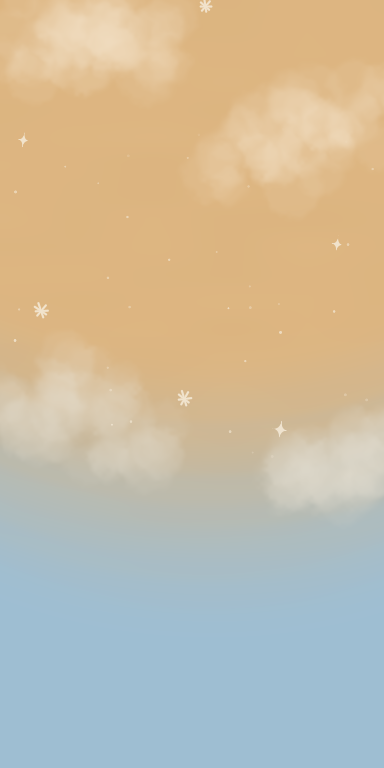
Give the GLSL for this background, as a Shadertoy shader.

```glsl
// A soft evening sky: tan fading to blue along a shallow bowl-shaped curve,
// four clouds built from translucent hashed puffs, hand-drawn stars and
// a scatter of tiny specks. Units: width is 1, height is 2, origin lower left.

float hash(vec2 p) {
    return fract(sin(dot(p, vec2(127.1, 311.7))) * 43758.5453);
}

float noise(vec2 p) {
    vec2 i = floor(p), f = fract(p);
    f = f * f * (3.0 - 2.0 * f);
    return mix(mix(hash(i), hash(i + vec2(1, 0)), f.x),
               mix(hash(i + vec2(0, 1)), hash(i + vec2(1, 1)), f.x), f.y);
}

mat2 rotate(float a) {
    return mat2(cos(a), sin(a), -sin(a), cos(a));
}

float segment(vec2 p, vec2 a, vec2 b) {
    vec2 d = b - a;
    return length(p - a - d * clamp(dot(p - a, d) / dot(d, d), 0.0, 1.0));
}

// Opacity of overlapping puffs scattered in a tilted ellipse
float cloud(vec2 p, vec2 center, vec2 spread, float tilt, float seed) {
    vec2 q = p - center;
    if (length(q) > spread.x + 0.16) return 0.0;
    q += 0.018 * (vec2(noise(p * 32.0), noise(p * 32.0 + 50.0)) - 0.5);
    q += 0.008 * (noise(p * 85.0) - 0.5);
    float clear = 1.0;
    for (int i = 0; i < 48; i++) {
        vec2 id = vec2(float(i), seed);
        float angle = 6.2832 * hash(id);
        float reach = pow(hash(id + 17.3), 0.65);
        vec2 puff = rotate(tilt) * (spread * reach * vec2(cos(angle), sin(angle)));
        float radius = mix(0.045, 0.085, hash(id + 41.9));
        float body = 1.0 - smoothstep(radius - 0.022, radius + 0.006, length(q - puff));
        clear *= 1.0 - mix(0.14, 0.10, reach) * body;
    }
    return 1.0 - clear;
}

// Thin crossed strokes of uneven length
float asterisk(vec2 p, float size, float seed, float px) {
    float d = 1.0;
    for (int i = 0; i < 4; i++) {
        float k = float(i);
        float a = k * 0.785 + 0.35 * hash(vec2(k, seed));
        vec2 tip = size * mix(0.7, 1.1, hash(vec2(seed, k))) * vec2(cos(a), sin(a));
        d = min(d, segment(p, -tip * 0.8, tip));
    }
    return 1.0 - smoothstep(0.001, 0.002 + px, d);
}

// Four-pointed star with concave sides
float sparkle(vec2 p, float size, float px) {
    vec2 q = sqrt(abs(p * vec2(1.2, 0.85)) / size);
    float d = (q.x + q.y - 1.0) * size;
    return 1.0 - smoothstep(-px, px, d);
}

// Sparse specks, one candidate in each grid cell
float specks(vec2 p, float px) {
    vec2 id = floor(p * 13.0);
    vec2 spot = 0.2 + 0.6 * vec2(hash(id + 3.1), hash(id + 8.7));
    float d = length(fract(p * 13.0) - spot) / 13.0;
    float radius = mix(0.0008, 0.0026, hash(id + 5.5));
    float shown = step(0.80, hash(id + 21.0)) * mix(0.25, 0.8, hash(id + 33.0));
    return shown * (1.0 - smoothstep(radius, radius + px, d));
}

void mainImage(out vec4 fragColor, in vec2 fragCoord) {
    vec2 p = fragCoord * 2.0 / iResolution.y;
    float px = 2.0 / iResolution.y;

    // Sky with faint brushed streaks
    float dx = p.x - 0.55;
    float h = p.y - 0.35 * dx * dx;
    float streak = noise(vec2(p.x * 2.0, h * 36.0)) - 0.5;
    float band = smoothstep(0.25, 0.5, h) * (1.0 - smoothstep(1.0, 1.5, h));
    float warm = smoothstep(0.30, 1.15, h + 0.03 * streak * band);
    vec3 color = mix(vec3(0.62, 0.745, 0.825), vec3(0.865, 0.71, 0.505), warm);
    color += 0.008 * (noise(p * vec2(5.0, 14.0)) - 0.5) * warm;

    // Clouds: center and spread, with a tilt for each
    vec4 clouds[4] = vec4[4](
        vec4(0.22, 1.90, 0.28, 0.12), vec4(0.80, 1.64, 0.28, 0.12),
        vec4(0.22, 0.925, 0.27, 0.14), vec4(0.90, 0.80, 0.20, 0.085));
    vec4 tilts = vec4(-0.05, 0.40, -0.35, 0.35);
    vec3 cloudColor = mix(vec3(0.89, 0.87, 0.82), vec3(0.96, 0.90, 0.81),
                          smoothstep(0.8, 1.5, p.y));
    for (int i = 0; i < 4; i++) {
        vec4 c = clouds[i];
        color = mix(color, cloudColor, cloud(p, c.xy, c.zw, tilts[i], float(i) * 7.0 + 2.0));
    }

    // Stars: position and size, alternating between two kinds
    vec3 stars[6] = vec3[6](
        vec3(0.535, 1.983, 0.022), vec3(0.061, 1.635, 0.019),
        vec3(0.107, 1.190, 0.020), vec3(0.878, 1.364, 0.019),
        vec3(0.480, 0.961, 0.020), vec3(0.730, 0.881, 0.024));
    float light = specks(p, px) * smoothstep(0.75, 0.85, p.y) * (1.0 - smoothstep(1.5, 1.7, p.y));
    for (int i = 0; i < 6; i++) {
        vec2 q = p - stars[i].xy;
        float size = stars[i].z;
        float star = i % 2 == 0 ? asterisk(q, size, float(i), px)
                                : sparkle(rotate(0.15) * q, size, px);
        light = max(light, 0.85 * star);
    }
    color = mix(color, vec3(0.96, 0.92, 0.85), light);

    fragColor = vec4(color, 1.0);
}
```
